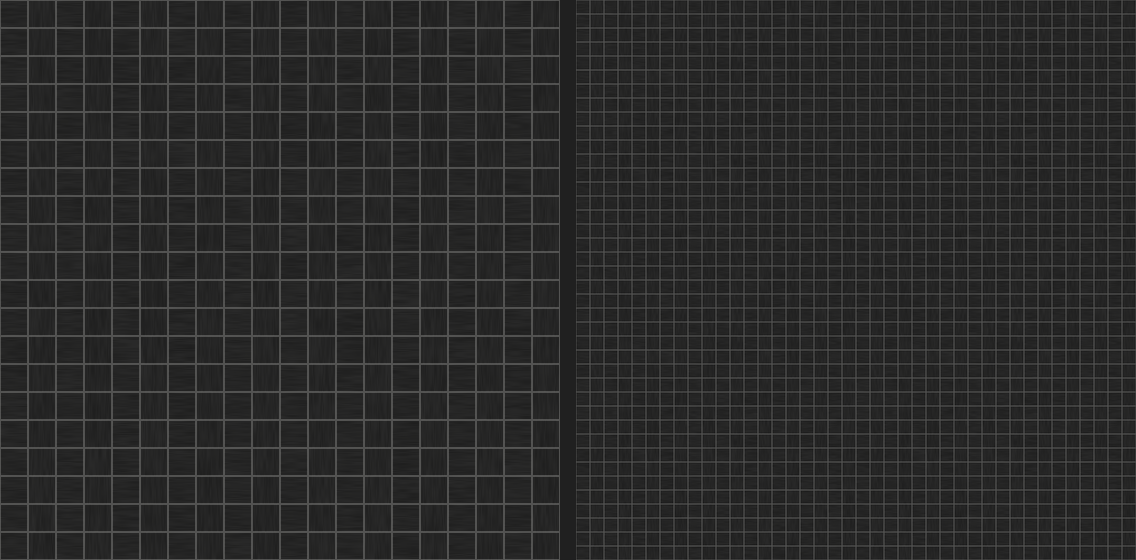
Left: one tile. Right: repeated 2 by 2.
A WebGL 2 fragment shader for this pattern:

```glsl
#version 300 es
precision highp float;
// Charcoal square tiles with brushed grain, alternating by column, and thin pale joints.

uniform vec2 u_resolution;
out vec4 fragColor;

const float TILES = 20.0;        // tiles across and down
const float JOINT_WIDTH = 0.026; // in tile units
const vec3 TILE_COLOR = vec3(0.143, 0.143, 0.142);
const vec3 JOINT_COLOR = vec3(0.60, 0.60, 0.59);

float hash(vec2 p, float seed) {
    vec3 q = fract(vec3(p, seed) * vec3(0.1031, 0.1030, 0.0973));
    q += dot(q, q.yzx + 33.33);
    return fract((q.x + q.y) * q.z);
}

float valueNoise(vec2 p, float seed) {
    vec2 cell = floor(p);
    vec2 f = fract(p);
    f = f * f * (3.0 - 2.0 * f);
    float low = mix(hash(cell, seed), hash(cell + vec2(1.0, 0.0), seed), f.x);
    float high = mix(hash(cell + vec2(0.0, 1.0), seed), hash(cell + 1.0, seed), f.x);
    return mix(low, high, f.y);
}

// Streaks run along p.x; the result is centred on zero.
float brushedGrain(vec2 p, float seed) {
    float fine = valueNoise(p * vec2(2.5, 25.0), seed) - 0.5;
    float broad = valueNoise(p * vec2(1.2, 9.0), seed + 17.0) - 0.5;
    float cloud = valueNoise(p * vec2(2.0, 2.0), seed + 41.0) - 0.5;
    return 0.030 * fine + 0.018 * broad + 0.008 * cloud;
}

// Share of a filter window that a line centred on zero covers.
vec2 lineCoverage(vec2 offset, float width, vec2 window) {
    vec2 high = min(offset + 0.5 * window, vec2(0.5 * width));
    vec2 low = max(offset - 0.5 * window, vec2(-0.5 * width));
    return clamp((high - low) / window, 0.0, 1.0);
}

void main() {
    vec2 p = gl_FragCoord.xy / u_resolution * TILES;
    vec2 tile = mod(floor(p), TILES);
    vec2 local = fract(p);

    // Grain direction alternates from column to column
    bool upright = mod(tile.x, 2.0) > 0.5;
    vec2 grainSpace = upright ? local.yx : local;
    float seed = 1.0 + floor(hash(tile, 5.0) * 900.0);
    float tone = 0.006 * (hash(tile, 11.0) - 0.5);
    vec3 color = TILE_COLOR + tone + brushedGrain(grainSpace, seed);

    // Joints centred on the tile borders
    vec2 window = 1.3 * TILES / u_resolution;
    vec2 offset = fract(p + 0.5) - 0.5;
    vec2 joint = lineCoverage(offset, JOINT_WIDTH, window);
    color = mix(color, JOINT_COLOR, max(joint.x, joint.y));

    fragColor = vec4(color, 1.0);
}
```
